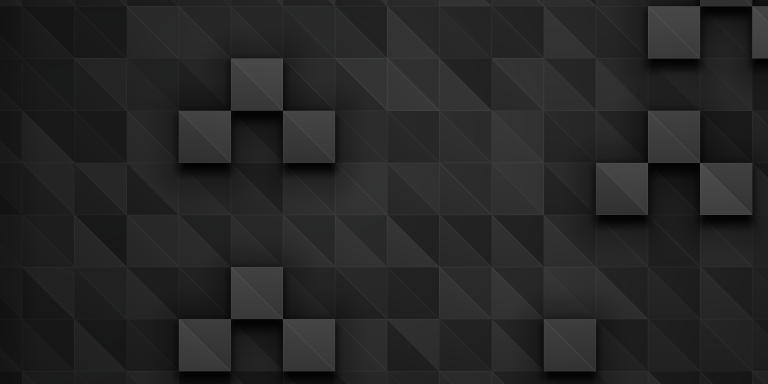
Reproduce this background procedurally as a Shadertoy shader.

```glsl
// Dark wall of square tiles, each split by a diagonal into two grey triangles.
// Hashed tones vary the triangles under a broad soft light; a few tiles, set in
// chevrons of three by a loop, stand forward and cast blurred shadows downward.

#define TILE 0.1358               // tile side, in canvas heights
#define OFFSET vec2(0.058, 0.0165) // grid corner, from the top left
#define BASE_TONE 0.158
#define TONE_SPREAD 0.50
#define LINE_WIDTH 0.022          // in tile sides
#define GRID_LIGHT 0.028
#define DIAGONAL_LIGHT 0.035
#define RAISED_TONE 0.235
#define SHADOW_DEPTH 0.90
#define SHADOW_BLUR 0.30
#define TINT vec3(0.995, 1.0, 1.005)

float hash(vec2 p) {
    return fract(sin(dot(p, vec2(127.1, 311.7))) * 4375.85);
}

float boxDistance(vec2 p, vec2 halfSize) {
    vec2 q = abs(p) - halfSize;
    return length(max(q, 0.0)) + min(max(q.x, q.y), 0.0);
}

float lineMask(float dist, float px) {
    float halfWidth = 0.5 * LINE_WIDTH;
    return 1.0 - smoothstep(halfWidth - 0.5 * px, halfWidth + 0.5 * px, dist);
}

// Adds one raised tile: x holds its coverage, y the light left by shadows
void addTile(vec2 grid, vec2 cell, float px, inout vec2 relief) {
    vec2 p = grid - cell - 0.5;
    float cover = 1.0 - smoothstep(-0.5 * px, 0.5 * px, boxDistance(p, vec2(0.5)));
    float d = boxDistance(p - vec2(0.0, 0.12), vec2(0.38, 0.45));
    float contact = 1.0 - smoothstep(-0.05, SHADOW_BLUR, d);
    float ambient = 1.0 - smoothstep(0.0, 0.9, d);
    relief.x = max(relief.x, cover);
    relief.y *= (1.0 - SHADOW_DEPTH * contact) * (1.0 - 0.28 * ambient);
}

// A chevron is an apex tile with two wings one row lower
void addChevron(vec2 grid, vec2 apex, float px, inout vec2 relief) {
    addTile(grid, apex, px, relief);
    if (apex.y < 6.0) {
        for (float side = -1.0; side < 2.0; side += 2.0)
            addTile(grid, apex + vec2(side, 1.0), px, relief);
    }
}

void mainImage(out vec4 fragColor, in vec2 fragCoord) {
    // Grid coordinates, with rows counted downward
    vec2 uv = fragCoord / iResolution.y;
    vec2 grid = (vec2(uv.x, 1.0 - uv.y) - OFFSET) / TILE;
    float px = 1.0 / (iResolution.y * TILE);
    vec2 cell = floor(grid);
    vec2 f = grid - cell;

    // Two hashed tones per tile, the lower left one slightly favoured
    float diagonal = (f.x - f.y) * 0.7071;
    float upper = smoothstep(-0.5 * px, 0.5 * px, diagonal);
    float lowerTone = hash(cell + 3.0) - 0.42;
    float upperTone = hash(cell + vec2(41.0, 17.0)) - 0.56;
    float variation = mix(lowerTone, upperTone, upper);
    float slope = 0.07 * (0.5 - abs(diagonal)) + 0.05 * (0.5 - f.y);

    // Broad light, strongest right of centre and fading to the left edge
    vec2 lit = (uv - vec2(1.18, 0.66)) / vec2(1.0, 0.95);
    float light = 0.62 + 0.50 * exp(-dot(lit, lit) * 1.3);
    light *= mix(0.75, 1.0, smoothstep(0.0, 0.12, uv.x));
    float flatTone = BASE_TONE * light * (1.0 + TONE_SPREAD * variation + slope);

    // Seams between tiles and along the diagonals
    vec2 edge = min(f, 1.0 - f);
    float seam = lineMask(min(edge.x, edge.y), px);
    float crease = lineMask(abs(diagonal), px);
    float lines = max(GRID_LIGHT * seam, DIAGONAL_LIGHT * crease * (0.4 + hash(cell + 7.0)));
    flatTone += lines * light;

    // Left chevrons share a column; right ones drift by triangular numbers
    vec2 relief = vec2(0.0, 1.0);
    for (float k = 0.0; k < 3.0; k++) {
        float drift = 0.5 * k * (k + 1.0);
        addChevron(grid, vec2(4.0, 1.0 + 4.0 * k), px, relief);
        addChevron(grid, vec2(13.0 - drift, 2.0 * k - 1.0 + drift), px, relief);
    }

    // Raised faces are brighter, with a thin highlight on the edges
    float raisedTone = RAISED_TONE * (0.78 + 0.24 * light);
    raisedTone *= 1.0 + 0.30 * variation + 0.22 * (0.5 - f.y);
    raisedTone += 0.04 * max(seam, crease);

    float tone = mix(flatTone * relief.y, raisedTone, relief.x);
    fragColor = vec4(max(tone, 0.012) * TINT, 1.0);
}
```
